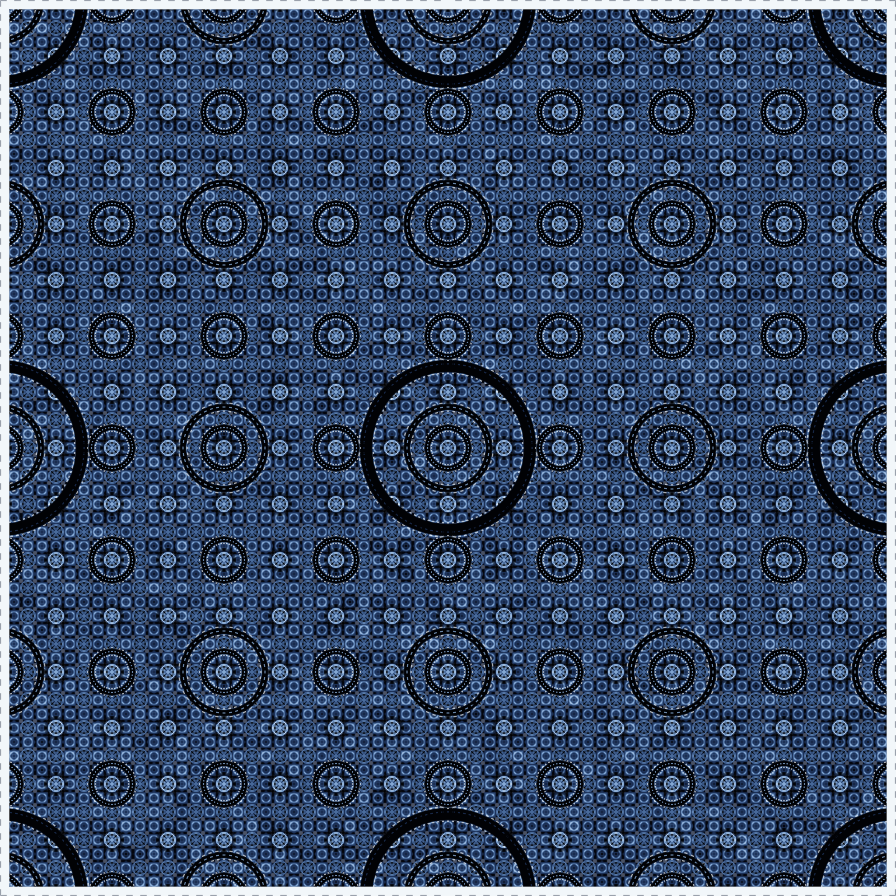
This pattern is drawn by a three.js fragment shader. Its source:

```glsl
// Nested ring lattice: black rings repeat on grids that halve at every level,
// over a fine field of small pale blue ringlets, inside a thin white frame.
// Each level folds the plane about its nodes and draws one distance band.

varying vec2 vUv;

const float TAU = 6.2831853;
const float EDGE = 0.0009;          // softness of every outline
const float FRAME = 0.0104;         // width of the white frame
const float TOP_PERIOD = 0.5;       // spacing of the largest rings
const float RING_RADIUS = 0.183;    // as a share of the spacing
const float RING_HALF = 0.0135;     // half line width, same share
const float FINE_CELLS = 64.0;      // ringlets across the canvas
const float SPOT_CELLS = 32.0;      // pale spots across the canvas
const float SPOT_RADIUS = 0.0082;
const float STIPPLE = 0.13;         // strength of the finest weave
const int LEVELS = 5;

const vec3 INK = vec3(0.01, 0.02, 0.05);
const vec3 NAVY = vec3(0.11, 0.19, 0.34);
const vec3 BLUE = vec3(0.27, 0.40, 0.59);
const vec3 PALE = vec3(0.52, 0.66, 0.83);
const vec3 SLATE = vec3(0.31, 0.34, 0.41);
const vec3 WHITE = vec3(0.95, 0.97, 0.98);

float hash(vec2 p) {
  return fract(sin(dot(p, vec2(127.1, 311.7))) * 43758.5453);
}

// Offset from the nearest node of a square lattice.
vec2 nodeOffset(vec2 p, float period) {
  return p - period * floor(p / period + 0.5);
}

float disc(float d, float radius) {
  return 1.0 - smoothstep(radius - EDGE, radius + EDGE, d);
}

float line(float d, float halfWidth) {
  return 1.0 - smoothstep(max(halfWidth - EDGE, 0.0), halfWidth + EDGE, abs(d));
}

vec3 toneRamp(float t) {
  vec3 c = mix(INK, NAVY, smoothstep(0.0, 0.3, t));
  c = mix(c, BLUE, smoothstep(0.3, 0.6, t));
  c = mix(c, PALE, smoothstep(0.6, 0.85, t));
  return mix(c, WHITE, smoothstep(0.85, 1.15, t));
}

// Small ringlets with dark gaps, uneven rows and slate specks.
vec3 fineField(vec2 p) {
  float period = 1.0 / FINE_CELLS;
  vec2 q = nodeOffset(p, period);
  vec2 cell = floor(p * FINE_CELLS + 0.5);
  float d = length(q);
  float gap = smoothstep(0.34, 0.5, max(abs(q.x), abs(q.y)) / period);
  float streak = 0.5 - 0.5 * cos(TAU * SPOT_CELLS * p.y);
  vec2 weave = cos(TAU * 2.0 * FINE_CELLS * p);
  float tone = 0.40 + 0.18 * (hash(cell) - 0.5) + STIPPLE * weave.x * weave.y;
  tone -= 0.30 * gap + 0.12 * streak * hash(cell.yx + 7.0);
  tone += 0.40 * line(d - 0.3 * period, 0.0008);
  tone -= 0.30 * disc(d, 0.0013);

  // Pale spots, each cut by a dark diagonal cross; alternate ones are brighter.
  vec2 s = nodeOffset(p, 1.0 / SPOT_CELLS);
  vec2 a = abs(s);
  float octagon = max(max(a.x, a.y), 0.7071 * (a.x + a.y));
  float major = disc(length(nodeOffset(p, 2.0 / SPOT_CELLS)), SPOT_RADIUS * 1.3);
  float spot = disc(octagon, SPOT_RADIUS);
  float cross = line(a.x - a.y, 0.0006) * smoothstep(0.0015, 0.003, octagon);
  float petals = weave.x * weave.y;
  tone = mix(tone, 0.60 + 0.24 * major + 0.16 * petals, spot * 0.8);
  tone -= spot * cross * 0.5;
  tone += (0.30 + 0.2 * major) * line(octagon - SPOT_RADIUS, 0.0005);

  // Specks on the cell corners.
  float speck = disc(length(nodeOffset(p + 0.5 * period, period)), 0.0023);
  return mix(toneRamp(tone), SLATE, 0.9 * speck);
}

// One level of black rings with a dashed seam along the middle.
vec3 drawRings(vec3 color, vec2 p, float period, float level) {
  vec2 q = nodeOffset(p, period);
  float d = length(q) - RING_RADIUS * period;
  float angle = atan(q.y, q.x + 0.00001);
  float halfWidth = max(RING_HALF * period, min(0.003, 0.029 * period));
  float isTop = 1.0 - step(0.5, level);
  float isSmall = step(2.5, level);
  float beads = smoothstep(-0.2, 0.5, cos(angle * (isTop > 0.5 ? 96.0 : 40.0)));
  float broken = mix(1.0, 0.65 + 0.35 * cos(angle * 8.0), isSmall);

  // White dashes hug both rims, then the black band covers the inside.
  float rim = line(abs(d) - halfWidth - 0.0012, 0.0006) * beads * (1.0 - isSmall);
  color = mix(color, WHITE, 0.7 * rim);
  color = mix(color, INK * 0.4, line(d, halfWidth) * broken);
  float seam = line(d - isTop * halfWidth * 0.35, 0.0004) * beads * (1.0 - isSmall);
  return mix(color, mix(PALE, NAVY, isTop), 0.8 * seam);
}

void main() {
  vec3 color = fineField(vUv);
  float period = TOP_PERIOD;
  for (int i = 0; i < LEVELS; i++) {
    color = drawRings(color, vUv, period, float(i));
    period *= 0.5;
  }

  // White frame with a faint broken outer hairline.
  vec2 inset = min(vUv, 1.0 - vUv);
  float border = min(inset.x, inset.y);
  float along = max(inset.x, inset.y);
  color = mix(color, WHITE, disc(border, FRAME));
  float dash = smoothstep(-0.2, 0.4, sin(TAU * along * FINE_CELLS));
  color = mix(color, SLATE, 0.6 * dash * disc(border, 0.0011));
  gl_FragColor = vec4(color, 1.0);
}
```
